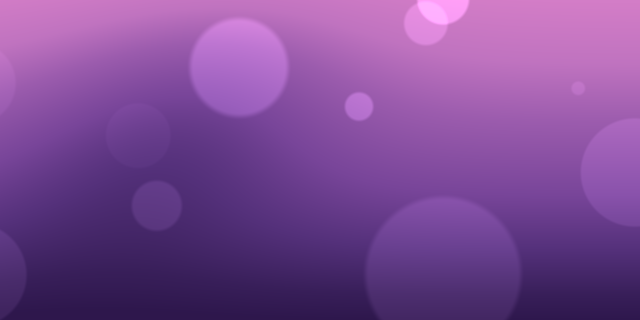
Give the GLSL for this background, as a WebGL 1 fragment shader.

```glsl
precision highp float;
// Soft bokeh discs over a dusky pink-to-violet gradient with a dark hollow on the left.

uniform vec2 u_resolution;

// Linear step from 0 at a to 1 at b
float ramp(float a, float b, float x) {
  return clamp((x - a) / (b - a), 0.0, 1.0);
}

// Vertical colour scale, dark violet at 0 and pink at 1
vec3 duskColor(float level) {
  vec3 color = mix(vec3(0.18, 0.09, 0.30), vec3(0.22, 0.12, 0.35), ramp(0.0, 0.08, level));
  color = mix(color, vec3(0.33, 0.19, 0.48), ramp(0.08, 0.22, level));
  color = mix(color, vec3(0.47, 0.27, 0.60), ramp(0.22, 0.39, level));
  color = mix(color, vec3(0.61, 0.36, 0.68), ramp(0.39, 0.62, level));
  color = mix(color, vec3(0.75, 0.45, 0.75), ramp(0.62, 0.80, level));
  return mix(color, vec3(0.83, 0.49, 0.78), ramp(0.80, 1.0, level));
}

// Coverage of a disc whose edge fades over the given softness
float disc(vec2 p, vec2 center, float radius, float softness) {
  float d = length(p - center) - radius;
  return 1.0 - smoothstep(-softness, softness, d);
}

void main() {
  // Canvas height is one unit
  vec2 p = gl_FragCoord.xy / u_resolution.y;

  // Leaning hollow that pulls the dark tones upward
  float hollowX = (p.x - 0.5 - 0.4 * (p.y - 0.5)) / 0.52;
  float hollowY = (p.y - 0.66) / 0.42;
  float hollow = 0.31 * exp(-hollowX * hollowX - hollowY * hollowY);
  vec3 color = duskColor(p.y - hollow);

  // Large blurred discs
  float glow = 0.14 * disc(p, vec2(0.747, 0.789), 0.153, 0.012);
  glow += 0.085 * disc(p, vec2(1.385, 0.141), 0.243, 0.012);
  glow += 0.07 * disc(p, vec2(1.984, 0.461), 0.169, 0.005);

  // Discs cut by the left edge
  glow += 0.035 * disc(p, vec2(-0.078, 0.740), 0.127, 0.006);
  glow += 0.07 * disc(p, vec2(-0.078, 0.141), 0.161, 0.006);

  // Faint discs in the hollow
  glow += 0.025 * disc(p, vec2(0.432, 0.576), 0.101, 0.005);
  glow += 0.08 * disc(p, vec2(0.490, 0.357), 0.078, 0.007);

  // Small bright discs, two overlapping at the top
  glow += 0.15 * disc(p, vec2(1.122, 0.667), 0.044, 0.006);
  glow += 0.11 * disc(p, vec2(1.331, 0.927), 0.068, 0.006);
  glow += 0.19 * disc(p, vec2(1.385, 1.005), 0.081, 0.006);
  glow += 0.06 * disc(p, vec2(1.807, 0.724), 0.021, 0.005);

  gl_FragColor = vec4(color + glow * vec3(0.95, 0.72, 1.0), 1.0);
}
```
